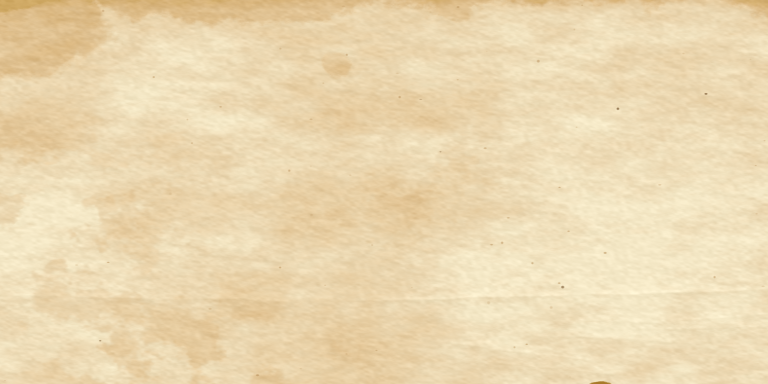
This texture is drawn by a Shadertoy shader. Its source:

```glsl
float hash(vec2 p) {
    vec3 q = fract(p.xyx * 0.1031);
    q += dot(q, q.yzx + 33.33);
    return fract((q.x + q.y) * q.z);
}

float noise(vec2 p) {
    vec2 i = floor(p), f = fract(p);
    f = f * f * (3.0 - 2.0 * f);
    float low = mix(hash(i), hash(i + vec2(1, 0)), f.x);
    float high = mix(hash(i + vec2(0, 1)), hash(i + vec2(1, 1)), f.x);
    return mix(low, high, f.y);
}

// Layered noise centred on zero; gain sets the roughness
float fbm(vec2 p, float gain) {
    float sum = 0.0, amp = 0.5;
    for (int i = 0; i < 5; i++) {
        sum += amp * (noise(p) - 0.5);
        p = p * 2.03 + vec2(17.3, 9.1);
        amp *= gain;
    }
    return sum;
}

// Soft elliptical weight
float pool(vec2 p, vec2 centre, vec2 radius) {
    vec2 d = (p - centre) / radius;
    return exp(-dot(d, d));
}

// Paper colour from pale (0) to ochre (5)
vec3 paperTone(float t) {
    vec3 c = mix(vec3(0.95, 0.893, 0.755), vec3(0.922, 0.842, 0.69), clamp(t, -0.35, 1.0));
    c = mix(c, vec3(0.908, 0.808, 0.637), clamp(t - 1.0, 0.0, 1.0));
    c = mix(c, vec3(0.88, 0.76, 0.57), clamp(t - 2.0, 0.0, 1.0));
    c = mix(c, vec3(0.85, 0.71, 0.49), clamp(t - 3.0, 0.0, 1.0));
    return mix(c, vec3(0.81, 0.66, 0.39), clamp(t - 4.0, 0.0, 1.0));
}

// Broad discolouration, streaks and mottled water marks
float clouds(vec2 p, vec2 warped) {
    float t = 0.85 + 2.6 * fbm(p * vec2(2.2, 5.0) + 3.0, 0.5);
    t += 2.4 * fbm(p * vec2(9.0, 22.0) + 6.0, 0.65);
    t += 1.2 * pool(warped, vec2(1.08, 0.71), vec2(0.24, 0.11));
    t += 1.2 * pool(warped, vec2(1.05, 0.48), vec2(0.45, 0.07));
    t += 0.9 * pool(warped, vec2(0.37, 0.45), vec2(0.17, 0.13));
    t += 1.1 * pool(warped, vec2(0.80, 0.08), vec2(0.42, 0.15));
    t += 0.9 * pool(warped, vec2(0.02, 0.70), vec2(0.15, 0.08));
    t -= 1.1 * pool(warped, vec2(1.72, 0.33), vec2(0.45, 0.33));
    t -= 0.8 * pool(warped, vec2(0.48, 0.80), vec2(0.26, 0.16));
    float mottled = pool(p, vec2(0.1, 0.4), vec2(0.4, 0.3))
                  + pool(p, vec2(0.5, 0.05), vec2(0.4, 0.12))
                  + 0.5 * pool(p, vec2(1.1, 0.55), vec2(0.35, 0.25));
    float blotch = smoothstep(-0.05, 0.09, fbm(p * vec2(6.0, 9.0) + 8.0, 0.62));
    return t + 1.7 * mottled * (blotch - 0.5);
}

// Brown water stains along the top edge, and one round spot
float stains(vec2 p, vec2 warped) {
    float ragged = 0.09 * fbm(p * vec2(14.0, 20.0), 0.65);
    float corner = 1.0 - length((warped - vec2(0.0, 0.93)) / vec2(0.28, 0.13));
    float t = 1.9 * smoothstep(-0.08, 0.12, corner + 3.0 * ragged);
    float depth = 0.014 + 0.034 * pool(vec2(p.x), vec2(0.58), vec2(0.33))
                + 0.010 * smoothstep(1.35, 1.6, p.x);
    float inside = warped.y - 1.0 + depth + 0.5 * ragged;
    t += 1.8 * smoothstep(-0.012, 0.014, inside);
    t += 0.7 * smoothstep(-0.09, 0.0, inside);
    t += 1.0 * smoothstep(0.97, 1.0, p.y);
    float spot = length((p - vec2(0.875, 0.83)) * vec2(0.85, 1.0)) + 0.3 * ragged;
    return t + 1.3 * smoothstep(0.037, 0.026, spot);
}

// Light and shade on both sides of a fold from a to b
float crease(vec2 p, vec2 a, vec2 b, float width) {
    float along = (p.x - a.x) / (b.x - a.x);
    float d = p.y - mix(a.y, b.y, along) - 0.02 * fbm(vec2(p.x * 5.0, a.y * 40.0), 0.5);
    float fade = smoothstep(0.0, 0.2, along) * smoothstep(1.0, 0.8, along);
    return fade * exp(-abs(d) / width) * (1.7 * smoothstep(-0.004, 0.004, d) - 0.7);
}

// Scattered flecks, one candidate per cell
float flecks(vec2 p, float cells, float chance, float size, float px) {
    vec2 id = floor(p * cells);
    vec2 jitter = vec2(hash(id + 5.1), hash(id + 9.7)) * 0.7 + 0.15;
    vec2 d = p - (id + jitter) / cells;
    d.y *= 1.0 + hash(id + 31.0);
    float r = size * (0.4 + 0.6 * hash(id + 2.3));
    float dotMask = smoothstep(r + px, r - px, length(d));
    return dotMask * step(hash(id), chance) * (0.25 + 0.75 * hash(id + 13.0));
}

// Fine fibres stretched along the sheet, lit from above
float fibres(vec2 p) {
    vec2 q = vec2(p.x + 0.3 * p.y, p.y + 0.10 * p.x);
    vec2 scale = vec2(20.0, 52.0);
    float relief = fbm(q * scale, 0.55) - fbm((q + vec2(0.003, 0.007)) * scale, 0.55);
    return 0.062 * relief + 0.045 * (noise(q * vec2(85.0, 165.0)) - 0.5);
}

void mainImage(out vec4 fragColor, in vec2 fragCoord) {
    float px = 1.0 / iResolution.y;
    vec2 p = fragCoord * px;
    vec2 drift = vec2(fbm(p * 6.0, 0.6), fbm(p * 6.0 + 40.0, 0.6));
    vec2 warped = p + vec2(0.24, 0.12) * drift;

    vec3 colour = paperTone(clouds(p, warped) + stains(p, warped));

    // Folds, including a fan of fine wrinkles at the lower right
    float fold = 0.040 * crease(p, vec2(0.8, 0.215), vec2(2.15, 0.25), 0.012);
    fold += 0.025 * crease(p, vec2(-0.1, 0.235), vec2(0.9, 0.21), 0.015);
    for (int i = 0; i < 6; i++) {
        float k = float(i);
        vec2 start = vec2(1.1 + 0.12 * k, 0.05 + 0.13 * hash(vec2(k, 4.0)));
        fold += 0.025 * crease(p, start, start + vec2(0.5, -0.07 + 0.02 * k), 0.009);
    }
    colour += (fold + fibres(p)) * vec3(0.9, 1.0, 1.15);

    // Specks of bark and dust
    colour = mix(colour, vec3(0.72, 0.56, 0.35), 0.6 * flecks(p, 17.0, 0.10, 0.004, px));
    colour = mix(colour, vec3(0.45, 0.32, 0.17), 0.8 * flecks(p + 3.7, 8.0, 0.04, 0.004, px));

    // Torn notch on the bottom edge
    float notch = length((p - vec2(1.56, -0.004)) / vec2(0.03, 0.010)) + fbm(p * 30.0, 0.5);
    colour = mix(colour, vec3(0.66, 0.48, 0.16), smoothstep(1.1, 0.7, notch));
    fragColor = vec4(clamp(colour, 0.0, 1.0), 1.0);
}
```
